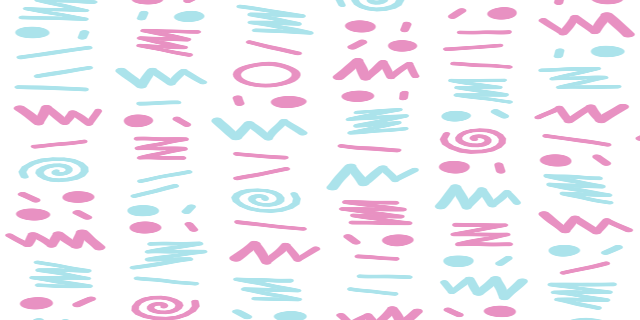
Give the GLSL for this pattern, as a Shadertoy shader.

```glsl
const vec3 PAPER = vec3(1.0);
const vec3 BLUE = vec3(0.67, 0.89, 0.92);
const vec3 PINK = vec3(0.91, 0.57, 0.76);

vec2 hash2(vec2 p) {
    p = vec2(dot(p, vec2(127.1, 311.7)), dot(p, vec2(269.5, 183.3)));
    return fract(sin(p) * 43758.5);
}

float gradientNoise(vec2 p) {
    vec2 i = floor(p), f = fract(p);
    vec2 u = f * f * (3.0 - 2.0 * f), e = vec2(1.0, 0.0);
    float a = dot(hash2(i) * 2.0 - 1.0, f);
    float b = dot(hash2(i + e.xy) * 2.0 - 1.0, f - e.xy);
    float c = dot(hash2(i + e.yx) * 2.0 - 1.0, f - e.yx);
    float d = dot(hash2(i + e.xx) * 2.0 - 1.0, f - e.xx);
    return mix(mix(a, b, u.x), mix(c, d, u.x), u.y);
}

float segment(vec2 p, vec2 a, vec2 b) {
    vec2 ab = b - a;
    return length(p - a - ab * clamp(dot(p - a, ab) / dot(ab, ab), 0.0, 1.0));
}

// Position of the pen at step i: 0 wave, 1 scribble, 2 spiral, 3 ring
vec2 penPoint(float i, float t, int kind, vec2 id) {
    vec2 rnd = hash2(id * 7.3 + i);
    vec2 lean = hash2(id + 31.7) - 0.5;
    float side = mod(i, 2.0) * 2.0 - 1.0;
    if (kind == 0)
        return vec2(mix(-0.37, 0.37, t) + side * 0.02,
                    side * mix(0.1, 0.21, rnd.x) * mix(1.0, 0.6, t) + (t - 0.5) * lean.y * 0.2);
    if (kind == 1)
        return vec2(side * mix(0.18, 0.29, rnd.x) + (t - 0.5) * lean.x * 0.3,
                    0.22 - 0.44 * t + side * 0.045);
    float radius = kind == 2 ? 0.08 + 0.92 * t : 0.75;
    float angle = (kind == 2 ? 13.0 : 6.2832) * t;
    return radius * vec2(0.34, 0.27) * vec2(cos(angle), sin(angle));
}

float penLine(vec2 p, int kind, vec2 id) {
    float count = kind < 2 ? 5.0 + floor(3.0 * hash2(id + 4.1).x) : 36.0;
    float width = kind == 0 ? 0.058 : 0.036;
    float d = 1.0;
    vec2 a = penPoint(0.0, 0.0, kind, id);
    for (float i = 1.0; i <= count; i++) {
        float t = i / count;
        vec2 b = penPoint(i, t, kind, id);
        float taper = kind == 0 ? mix(1.0, 0.7, t) : 1.0;
        d = min(d, segment(p, a, b) - width * taper);
        a = b;
    }
    return d;
}

float stroke(vec2 p, vec2 seed) {
    vec2 rnd = hash2(seed);
    vec2 tip = vec2(mix(0.18, 0.31, rnd.x), (rnd.y - 0.4) * 0.17);
    return segment(p, -tip, tip) - 0.036;
}

// Either one long stroke or a dot beside a short dash
float smallMarks(vec2 p, vec2 id) {
    vec2 rnd = hash2(id + 12.9);
    if (rnd.x < 0.35) return stroke(p, id + 3.3);
    float flip = rnd.y < 0.5 ? -1.0 : 1.0;
    vec2 dotPos = p - vec2(0.2 * flip, (rnd.x - 0.7) * 0.1);
    float dotShape = (length(dotPos / vec2(0.15, 0.11)) - 1.0) * 0.12;
    vec2 tip = vec2((rnd.y - 0.5) * 0.14, 0.05);
    return min(dotShape, segment(p + vec2(0.24 * flip, 0.0), -tip, tip) - 0.045);
}

void mainImage(out vec4 fragColor, in vec2 fragCoord) {
    // Cells twice as wide as high, bent by slow drift and a fine hand wobble
    vec2 p = fragCoord / iResolution.y * vec2(3.0, 6.0);
    p += 0.2 * vec2(gradientNoise(p * 0.45), gradientNoise(p * 0.45 + 17.0));
    p += 0.02 * vec2(gradientNoise(p * 4.0), gradientNoise(p * 4.0 + 9.0));
    p.y += hash2(vec2(floor(p.x), 5.0)).x;

    vec2 id = floor(p), q = fract(p) - 0.5;
    vec2 rnd = hash2(id + 0.5);
    if (rnd.x < 0.5) q.y = -q.y;

    // Large mark, evenly shared out among the kinds
    float pick = fract(dot(id, vec2(0.755, 0.57)) + 0.1);
    vec2 large = q - vec2((rnd.y - 0.5) * 0.08, -0.16);
    if (fract(rnd.y * 7.0) < 0.5) large.x = -large.x;
    float largeDist;
    if (pick < 0.9) {
        int kind = pick < 0.38 ? 0 : pick < 0.74 ? 1 : pick < 0.86 ? 2 : 3;
        largeDist = penLine(large, kind, id);
    } else {
        largeDist = min(stroke(large - vec2(0.05, 0.13), id + 1.7),
                        stroke(large + vec2(0.06, 0.15), id + 2.9));
    }
    float smallDist = smallMarks(q - vec2(0.0, 0.33), id);

    // Ink colours and smooth edges
    vec3 largeInk = fract(dot(id, vec2(0.618, 0.414))) < 0.52 ? BLUE : PINK;
    vec3 smallInk = hash2(id + 8.8).y < 0.38 ? BLUE : PINK;
    float edge = 2.8 / iResolution.y;
    vec3 color = mix(PAPER, largeInk, 1.0 - smoothstep(-edge, edge, largeDist));
    color = mix(color, smallInk, 1.0 - smoothstep(-edge, edge, smallDist));
    fragColor = vec4(color, 1.0);
}
```
